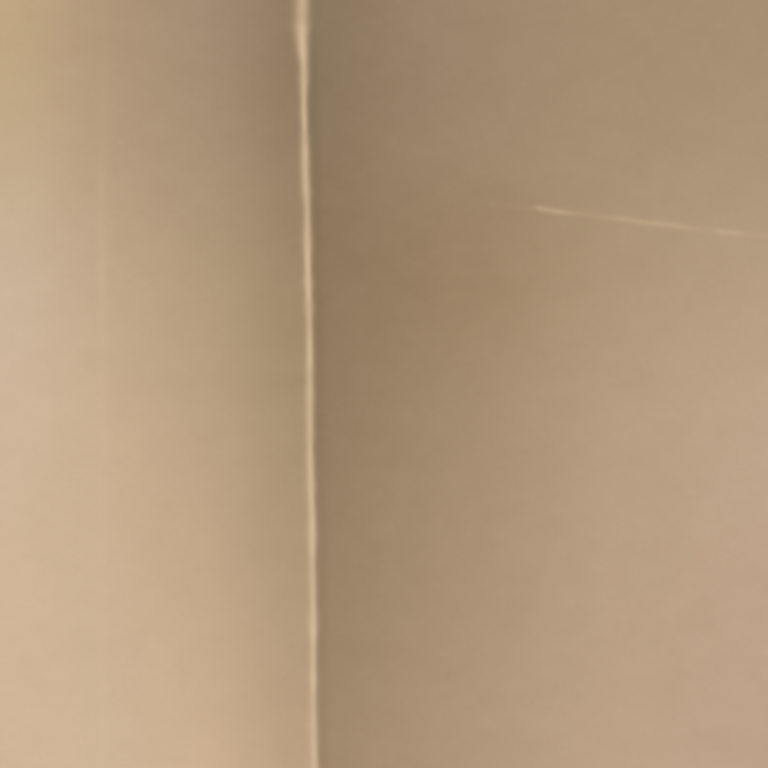
Reproduce this texture procedurally as a WebGL 1 fragment shader.

```glsl
precision highp float;
// Creased sheet of tan card: a bright vertical fold splits two softly shaded panels.
// Panel shading blends vertical colour ramps from side to side; thin lines add the
// folds, and layered value noise gives the paper its mottled grain.

uniform vec2 u_resolution;

float hash(vec2 p) {
  vec3 q = fract(vec3(p.xyx) * 0.1031);
  q += dot(q, q.yzx + 33.33);
  return fract((q.x + q.y) * q.z);
}

float valueNoise(vec2 p) {
  vec2 cell = floor(p);
  vec2 f = fract(p);
  f = f * f * (3.0 - 2.0 * f);
  float low = mix(hash(cell), hash(cell + vec2(1.0, 0.0)), f.x);
  float high = mix(hash(cell + vec2(0.0, 1.0)), hash(cell + vec2(1.0)), f.x);
  return mix(low, high, f.y);
}

// Signed grain, slightly stretched sideways, finer with each octave.
float paperGrain(vec2 p) {
  float sum = 0.0;
  float weight = 0.4;
  vec2 q = p * vec2(24.0, 32.0);
  for (int i = 0; i < 4; i++) {
    sum += weight * (valueNoise(q) - 0.5);
    q = q * 2.03 + vec2(17.3, 9.1);
    weight *= 0.8;
  }
  return sum;
}

// Vertical ramp through three colours at heights 0, 0.5 and 1.
vec3 ramp(float y, vec3 bottom, vec3 middle, vec3 top) {
  vec3 lower = mix(bottom, middle, clamp(y * 2.0, 0.0, 1.0));
  return mix(lower, top, smoothstep(0.42, 1.0, y));
}

float gaussian(float d, float width) {
  return exp(-d * d / (width * width));
}

float blob(vec2 p, vec2 center, vec2 radius) {
  vec2 d = (p - center) / radius;
  return exp(-dot(d, d));
}

vec3 leftPanel(vec2 p) {
  vec3 edge = ramp(p.y, vec3(0.82, 0.71, 0.60), vec3(0.81, 0.71, 0.60), vec3(0.75, 0.65, 0.51));
  vec3 outer = ramp(p.y, vec3(0.81, 0.71, 0.59), vec3(0.785, 0.68, 0.56), vec3(0.69, 0.59, 0.48));
  vec3 inner = ramp(p.y, vec3(0.80, 0.69, 0.57), vec3(0.73, 0.63, 0.51), vec3(0.64, 0.55, 0.45));
  vec3 fold = ramp(p.y, vec3(0.735, 0.63, 0.51), vec3(0.65, 0.56, 0.44), vec3(0.57, 0.48, 0.38));
  vec3 c = mix(edge, outer, smoothstep(0.0, 0.17, p.x));
  c = mix(c, inner, smoothstep(0.12, 0.29, p.x));
  c = mix(c, fold, smoothstep(0.25, 0.40, p.x));
  return c + vec3(0.005, 0.012, 0.03) * blob(p, vec2(0.0, 0.66), vec2(0.12, 0.16));
}

vec3 rightPanel(vec2 p) {
  vec3 fold = ramp(p.y, vec3(0.63, 0.535, 0.43), vec3(0.57, 0.48, 0.375), vec3(0.54, 0.465, 0.365));
  vec3 inner = ramp(p.y, vec3(0.685, 0.585, 0.475), vec3(0.635, 0.54, 0.43), vec3(0.61, 0.52, 0.42));
  vec3 outer = ramp(p.y, vec3(0.74, 0.635, 0.53), vec3(0.71, 0.61, 0.50), vec3(0.64, 0.55, 0.44));
  vec3 edge = ramp(p.y, vec3(0.745, 0.635, 0.54), vec3(0.745, 0.645, 0.54), vec3(0.65, 0.56, 0.45));
  vec3 c = mix(fold, inner, smoothstep(0.38, 0.61, p.x));
  c = mix(c, outer, smoothstep(0.54, 0.82, p.x));
  c = mix(c, edge, smoothstep(0.74, 1.02, p.x));
  return c - vec3(0.018, 0.024, 0.028) * blob(p, vec2(0.60, 0.65), vec2(0.17, 0.11));
}

// Centre of the main fold, leaning right on the way down with a slight wobble.
float foldCenter(float y) {
  float lean = 0.409 - 0.007 * y - 0.009 * y * y;
  return lean + 0.002 * (valueNoise(vec2(y * 22.0, 3.0)) - 0.5);
}

// Faint, broken crease sloping down to the right edge.
float sideCrease(vec2 p) {
  float center = 0.728 - 0.12 * (p.x - 0.70);
  center += 0.002 * (valueNoise(vec2(p.x * 50.0, 2.0)) - 0.5);
  float start = 0.12 * smoothstep(0.56, 0.68, p.x) + 0.88 * smoothstep(0.69, 0.705, p.x);
  float fade = 1.0 - 0.5 * smoothstep(0.72, 0.79, p.x);
  float gaps = smoothstep(0.15, 0.7, valueNoise(vec2(p.x * 38.0, 8.0)));
  float broken = mix(0.85, 0.3 + 0.7 * gaps, smoothstep(0.72, 0.76, p.x));
  return start * fade * broken * gaussian(p.y - center, 0.0042);
}

void main() {
  vec2 p = gl_FragCoord.xy / u_resolution;
  float offset = p.x - foldCenter(p.y);
  vec3 color = mix(leftPanel(p), rightPanel(p), smoothstep(-0.003, 0.007, offset));

  // Main fold: light shadow on the right, then an uneven pale ridge.
  color -= 0.018 * gaussian(offset - 0.012, 0.008);
  float ridgeWidth = mix(0.0056, 0.0095, smoothstep(0.88, 1.0, p.y));
  ridgeWidth *= 0.85 + 0.3 * valueNoise(vec2(p.y * 60.0, 11.0));
  float ridge = gaussian(offset, ridgeWidth);
  ridge *= 0.68 + 0.27 * valueNoise(vec2(p.y * 45.0, 5.0));
  color = mix(color, vec3(0.82, 0.72, 0.59), ridge);

  // Secondary creases.
  color += vec3(0.09, 0.08, 0.07) * sideCrease(p);
  float scoreFade = 0.2 + 0.8 * gaussian(p.y - 0.70, 0.14);
  scoreFade *= 0.5 + 0.7 * valueNoise(vec2(p.y * 30.0, 6.0));
  color += 0.02 * scoreFade * gaussian(p.x - 0.133, 0.007);

  // Paper mottling, mostly fine.
  color += 0.020 * paperGrain(p);
  gl_FragColor = vec4(clamp(color, 0.0, 1.0), 1.0);
}
```
